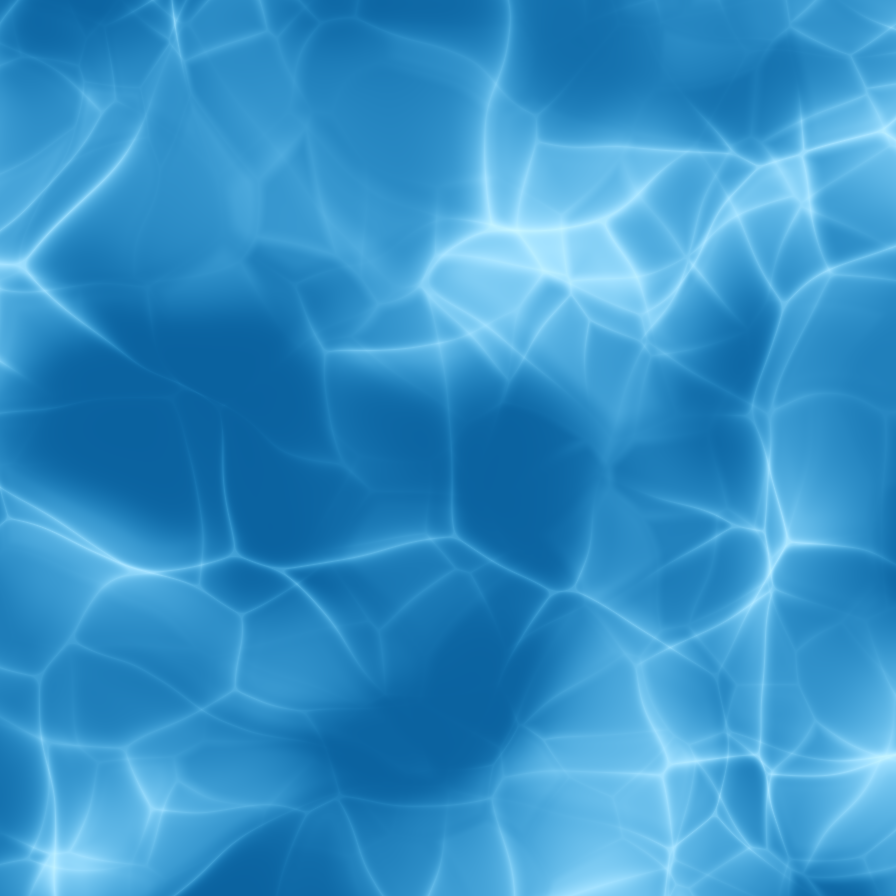
This texture is drawn by a Shadertoy shader. Its source:

```glsl
#define BASE_LIGHT 0.165
#define CLOUD_CONTRAST 1.38
#define CLOUD_SCALE 3.4
#define WARP 0.14
#define RIPPLE 0.032
#define CELLS 4.2
#define CELL_GROWTH 1.55
#define LINE_WIDTH 0.0036
#define LINE_LIGHT 0.29
#define HALO_LIGHT 0.34
#define FACET_CONTRAST 0.25
#define SEED 17.0

vec2 hash2(vec2 p) {
    vec3 q = fract(p.xyx * vec3(0.1031, 0.1030, 0.0973));
    q += dot(q, q.yzx + 33.33);
    return fract((q.xx + q.yz) * q.zy);
}

// Two independent channels of smooth value noise
vec2 noise2(vec2 p) {
    vec2 cell = floor(p), f = fract(p);
    f = f * f * f * (f * (f * 6.0 - 15.0) + 10.0);
    vec2 low = mix(hash2(cell), hash2(cell + vec2(1, 0)), f.x);
    vec2 high = mix(hash2(cell + vec2(0, 1)), hash2(cell + vec2(1, 1)), f.x);
    return mix(low, high, f.y);
}

mat2 rotation(float angle) {
    float c = cos(angle), s = sin(angle);
    return mat2(c, s, -s, c);
}

float smoothMin(float a, float b, float k) {
    float h = max(k - abs(a - b), 0.0) / k;
    return min(a, b) - h * h * k * 0.25;
}

// Rounded border distance of the nearest cell, with its id and offset
float cellBorder(vec2 p, out vec2 id, out vec2 offset) {
    vec2 home = floor(p);
    float nearest = 1e3;
    for (int y = -1; y <= 1; y++)
    for (int x = -1; x <= 1; x++) {
        vec2 cell = home + vec2(x, y);
        vec2 r = cell + hash2(cell + SEED) - p;
        if (dot(r, r) < nearest) {
            nearest = dot(r, r);
            id = cell;
            offset = r;
        }
    }
    float border = 2.0;
    for (int y = -2; y <= 2; y++)
    for (int x = -2; x <= 2; x++) {
        vec2 cell = id + vec2(x, y);
        vec2 r = cell + hash2(cell + SEED) - p;
        vec2 across = r - offset;
        if (dot(across, across) > 1e-5)
            border = smoothMin(border, dot(0.5 * (r + offset), normalize(across)), 0.04);
    }
    return max(border, 0.0);
}

// One net of light: bright folds, one-sided halos and tinted facets
float causticNet(vec2 p, float scale, float strength) {
    vec2 id, offset;
    float border = cellBorder(p * scale, id, offset);
    vec2 trait = hash2(id + 3.7 * SEED);
    vec2 gate = noise2(p * 5.0 + scale * 7.0);
    float fold = smoothstep(0.25, 0.95, gate.x);

    float haloWidth = mix(0.04, 0.26, trait.x * trait.x);
    float halo = fold * exp(-border / haloWidth);
    float width = LINE_WIDTH * scale * mix(0.6, 1.6, gate.y);
    float line = (0.09 + fold) * exp(-border / width);
    float facet = trait.y - 0.5 + 1.1 * dot(offset, trait - 0.5);
    facet *= smoothstep(0.0, 0.12, border);

    return strength * (LINE_LIGHT * line + HALO_LIGHT * halo + FACET_CONTRAST * facet);
}

// Deep blue through azure to pale cyan
vec3 waterColor(float light) {
    return vec3(0.05, 0.40, 0.64)
         + vec3(0.30, 0.48, 0.47) * light
         + vec3(0.28, 0.00, -0.11) * light * light;
}

void mainImage(out vec4 fragColor, in vec2 fragCoord) {
    vec2 uv = fragCoord / iResolution.y;

    // Bend the net with slow and fine waves
    vec2 p = uv + WARP * (noise2(uv * 3.1 + SEED) - 0.5);
    p += RIPPLE * (noise2(rotation(0.6) * uv * 9.0 + 5.0) - 0.5);

    // Broad drifting brightness
    vec2 broad = noise2(rotation(0.4) * p * CLOUD_SCALE + 2.0 * SEED);
    vec2 medium = noise2(rotation(1.1) * p * CLOUD_SCALE * 2.1 + 9.0);
    float cloud = 0.60 * broad.x + 0.40 * medium.x;
    float light = BASE_LIGHT + CLOUD_CONTRAST * (cloud - 0.5);

    // Finer nets gather in the brighter water
    float scale = CELLS;
    for (int i = 0; i < 3; i++) {
        float layer = float(i);
        float gather = smoothstep(0.3, 0.7, cloud);
        float strength = mix(1.0, gather, layer * 0.45) * (1.0 - 0.2 * layer);
        vec2 q = rotation(0.3 + 1.3 * layer) * p + 3.3 * layer;
        light += causticNet(q, scale, strength);
        scale *= CELL_GROWTH;
    }

    // Soft floor for the depths, soft shoulder for the highlights
    light = 0.5 * (light + sqrt(light * light + 0.012)) - 0.045;
    float excess = max(light - 0.85, 0.0);
    light -= excess * excess / (excess + 0.6);
    fragColor = vec4(clamp(waterColor(light), 0.0, 1.0), 1.0);
}
```
